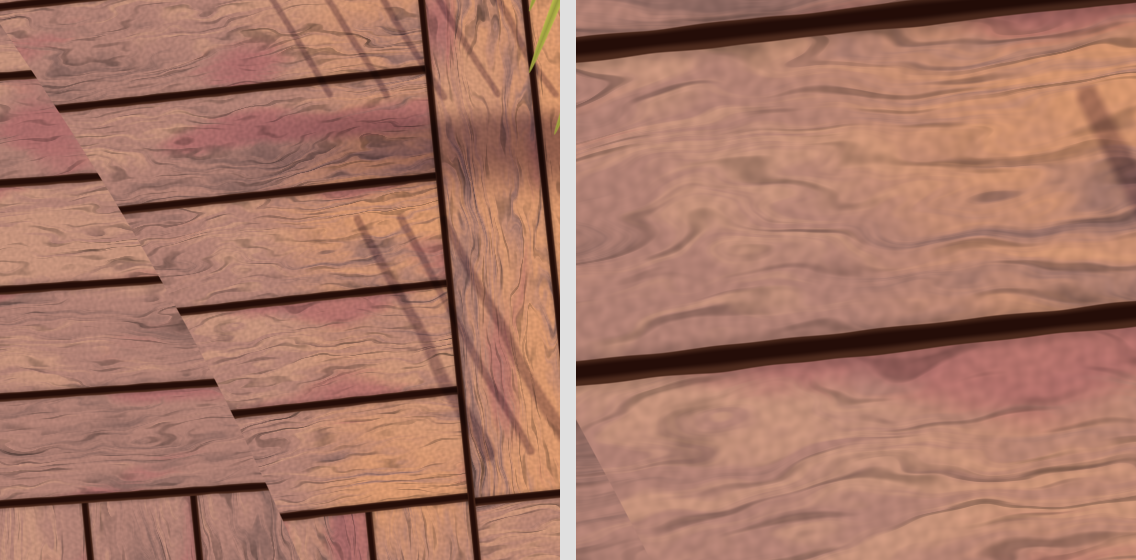
Left: the whole. Right: its middle third, enlarged.
Give the GLSL for this texture, as a Shadertoy shader.

```glsl
const vec3 WOOD_MID   = vec3(0.69, 0.50, 0.45);
const vec3 WOOD_LIGHT = vec3(0.77, 0.57, 0.48);
const vec3 WOOD_DULL  = vec3(0.54, 0.40, 0.37);
const vec3 WOOD_SUN   = vec3(0.87, 0.60, 0.42);
const vec3 STAIN      = vec3(0.67, 0.40, 0.40);
const vec3 GAP_EDGE   = vec3(0.29, 0.16, 0.11);
const vec3 GAP_CORE   = vec3(0.14, 0.05, 0.03);
const vec3 SHADE      = vec3(0.66, 0.61, 0.68);
const vec3 LEAF       = vec3(0.74, 0.74, 0.30);
const float ROW_GAP   = 0.0075;  // half widths
const float SIDE_GAP  = 0.0060;
const float LEAN      = 0.10;    // lean of the upright joints
const float LAST_ROW  = 4.0;     // joint where the short cross boards begin

struct Layout { float tilt, start, pitch, crossStart, crossPitch, seed; };
const Layout LEFT  = Layout(0.068, 0.137, 0.191, 0.152, 0.195, 3.0);
const Layout RIGHT = Layout(0.108, 0.206, 0.193, 0.657, 0.187, 31.0);

vec2 hash2(vec2 p) {
    p = vec2(dot(p, vec2(127.1, 311.7)), dot(p, vec2(269.5, 183.3)));
    return fract(sin(p) * 43758.5) * 2.0 - 1.0;
}

float noise(vec2 p) {
    vec2 i = floor(p), f = fract(p), u = f * f * f * (f * (f * 6.0 - 15.0) + 10.0);
    vec2 e = vec2(0.0, 1.0);
    return mix(mix(dot(hash2(i), f), dot(hash2(i + e.yx), f - e.yx), u.x),
               mix(dot(hash2(i + e), f - e), dot(hash2(i + 1.0), f - 1.0), u.x), u.y);
}

float fbm(vec2 p) {
    float sum = 0.0, amp = 0.6;
    for (int i = 0; i < 4; i++) {
        sum += amp * noise(p);
        p = p * 2.03 + 7.1;
        amp *= 0.5;
    }
    return sum;
}

// Distance to a segment in x, position along it in y
vec2 segment(vec2 p, vec2 a, vec2 b) {
    vec2 ab = b - a;
    float h = clamp(dot(p - a, ab) / dot(ab, ab), 0.0, 1.0);
    return vec2(length(p - a - ab * h), h);
}

// Grain runs along g.x
vec3 wood(vec2 g, float id, float sun) {
    vec2 q = g + id * vec2(3.7, 1.9);
    float swirl = fbm(q * vec2(3.0, 9.0));
    float lines = fbm(vec2(q.x * 6.0, q.y * 65.0 + swirl * 9.0));
    float pores = smoothstep(0.12, 0.45, noise(vec2(q.x * 15.0, q.y * 130.0 + swirl * 14.0)));
    float veins = smoothstep(0.7, 1.0, sin(q.y * 190.0 + swirl * 32.0 + lines * 3.0))
                * smoothstep(0.0, 0.3, noise(q * vec2(5.0, 11.0) + 5.3));
    float tone = 0.53 + 0.7 * swirl + 0.65 * lines + 0.12 * hash2(vec2(id, 4.0)).x;
    vec3 c = mix(WOOD_DULL, WOOD_MID, smoothstep(0.1, 0.48, tone));
    c = mix(c, WOOD_LIGHT, smoothstep(0.5, 0.75, tone));
    c = mix(c, WOOD_SUN, sun * smoothstep(0.2, 0.65, tone));
    float stain = noise(q * vec2(4.0, 10.0) + 2.7) + 0.25 * lines;
    c = mix(c, STAIN, 0.75 * smoothstep(0.12, 0.38, stain));
    c *= 1.0 - 0.2 * pores - 0.22 * veins;
    return c * (1.0 + 0.1 * noise(q * 150.0));
}

vec3 cutGap(vec3 c, float d, float w, float px) {
    c *= 1.0 - 0.14 * smoothstep(2.2 * w, w, abs(d));
    c = mix(c, GAP_EDGE, 1.0 - smoothstep(w - px, w + px, abs(d)));
    return mix(c, GAP_CORE, 1.0 - smoothstep(0.3 * w, 0.85 * w + px, abs(d + 0.15 * w)));
}

// Long tilted rows, ending in short cross boards
vec3 deck(vec2 p, Layout l, float sun, float px) {
    float r = (p.y + l.tilt * p.x - l.start) / l.pitch;
    float d = (r - min(floor(r + 0.5), LAST_ROW)) * l.pitch;
    vec3 c;
    if (r < LAST_ROW) {
        c = wood(vec2(p.x, r * l.pitch), l.seed + floor(r), sun);
    } else {
        float k = (p.x - LEAN * (p.y - 0.9) - l.crossStart) / l.crossPitch;
        c = wood(vec2(p.y, k * l.crossPitch), l.seed + 10.0 + floor(k), sun);
        c = cutGap(c, (fract(k + 0.5) - 0.5) * l.crossPitch, SIDE_GAP, px);
    }
    return cutGap(c, d, ROW_GAP * (1.0 + 0.25 * noise(p * 25.0)), px);
}

// Upright boards at the side, closed by a level one
vec3 border(vec2 p, float sun, float px) {
    float side = p.x - 0.9375 - 0.107 * p.y;
    float foot = p.y - 0.896 + 0.1 * (p.x - 0.853);
    if (foot > 0.0) return cutGap(wood(vec2(p.x, foot), 57.0, 0.2), foot, ROW_GAP, px);
    vec3 c = wood(vec2(p.y, side), 52.0 + step(0.0, side), sun);
    return cutGap(cutGap(c, side, SIDE_GAP, px), foot, ROW_GAP, px);
}

void mainImage(out vec4 fragColor, in vec2 fragCoord) {
    vec2 p = fragCoord / iResolution.xy;
    p.y = 1.0 - p.y;  // measured down from the top edge
    float px = 1.0 / min(iResolution.x, iResolution.y);

    // Boards, joined along a curved diagonal seam and an upright joint
    float sun = 0.85 * smoothstep(0.4, 1.0, p.x + 0.5 * noise(p * 4.0) + 0.12 * (0.5 - p.y));
    float seam = p.x + 0.03 - 0.703 * p.y + 0.137 * p.y * p.y;
    float joint = p.x - 0.753 - LEAN * p.y;
    vec3 c = mix(deck(p, LEFT, sun, px), deck(p, RIGHT, sun, px), smoothstep(-px, px, seam));
    c = mix(c, border(p, sun, px), smoothstep(-px, px, joint));
    c = cutGap(c, joint, SIDE_GAP, px);

    // Broad shadow band and slim stalk shadows
    vec2 bent = p + 0.012 * vec2(noise(p * 7.0), noise(p * 7.0 + 9.0));
    float band = smoothstep(0.18, 0.23, bent.y) * smoothstep(0.38, 0.27, bent.y);
    float shadow = band * smoothstep(0.3, 0.9, p.x);
    for (int i = 0; i < 8; i++) {
        float k = float(i);
        bool low = i > 4;
        vec2 a = low ? vec2(0.64 + 0.075 * (k - 5.0), 0.39) : vec2(0.48 + 0.1 * k, -0.01);
        vec2 s = segment(bent, a, a + (low ? vec2(0.23, 0.42) : vec2(0.11, 0.18)));
        float w = low ? 0.006 + 0.009 * mod(k, 2.0) * s.y : 0.005;
        shadow = max(shadow, 0.7 * (1.0 - smoothstep(w * 0.5, w + 0.004, s.x)));
    }
    c *= mix(vec3(1.0), SHADE, shadow);

    // Leaf blades tapering to a tip
    for (int i = 0; i < 3; i++) {
        float k = float(i);
        vec2 tip = vec2(0.945 + 0.045 * max(k - 1.0, 0.0), 0.02 + 0.11 * k);
        vec2 s = segment(p, tip, tip + vec2(0.055, -0.14));
        float w = 0.009 * sqrt(s.y);
        c = mix(c, LEAF * (0.8 + 25.0 * s.x), 1.0 - smoothstep(w - px, w + px, s.x));
    }
    fragColor = vec4(clamp(c, 0.0, 1.0), 1.0);
}
```
